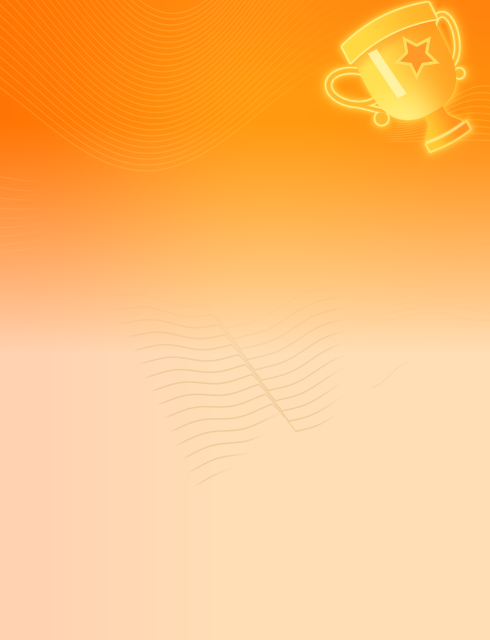
Reproduce this background procedurally as a Shadertoy shader.

```glsl
// Warm orange-to-cream backdrop with fine wave lines and a tilted golden cup.
// Bands are loops over shifted curves; the cup is a union of distance shapes.
// Space: y runs down from the top edge, and the canvas is 7.68 units high.

float px; // size of one pixel in canvas units

float cover(float d) { return clamp(0.5 - d / px, 0.0, 1.0); }

float hairline(float d, float w) { return 1.0 - smoothstep(0.0, w + px, abs(d)); }

float capsule(vec2 p, vec2 a, vec2 b, float r) {
    vec2 ab = b - a;
    return length(p - a - ab * clamp(dot(p - a, ab) / dot(ab, ab), 0.0, 1.0)) - r;
}

float ring(vec2 p, vec2 radii, float angle, float halfWidth) {
    float c = cos(angle), s = sin(angle);
    vec2 q = vec2(c * p.x + s * p.y, c * p.y - s * p.x);
    float k = length(q / radii);
    return abs(k - 1.0) * k / max(length(q / (radii * radii)), 0.01) - halfWidth;
}

float star(vec2 p, float r) {
    float sector = 1.2566371;
    float a = mod(atan(p.x, p.y) + sector * 0.5, sector) - sector * 0.5;
    return dot(length(p) * vec2(cos(a), abs(sin(a))) - vec2(r, 0.0), vec2(0.443, 0.896));
}

vec3 backdrop(vec2 p) {
    float warm = smoothstep(0.0, 3.2, p.x);
    float right = smoothstep(3.4, 5.8, p.x);
    vec3 top = mix(vec3(1.0, 0.46, 0.02), vec3(1.0, 0.60, 0.06), warm);
    top = mix(top, vec3(1.0, 0.555, 0.05), right);
    top.g -= 0.04 * warm * (1.0 - smoothstep(0.0, 1.2, p.y));
    vec3 cream = mix(vec3(1.0, 0.825, 0.695), vec3(1.0, 0.87, 0.71), warm);
    float fade = pow(clamp((p.y - 1.45) / 2.8, 0.0, 1.0), 1.1);
    return mix(top, cream, fade);
}

vec3 addWaves(vec3 col, vec2 p) {
    // Broad swags across the upper left
    float swag = 0.0, faint = 0.0;
    for (int i = 0; i < 28; i++) {
        float k = float(i);
        float y = 1.35 - 0.1 * k + (0.7 + 0.03 * k) * cos((p.x - 1.75 - 0.012 * k) * 1.15);
        swag = max(swag, hairline(p.y - y, 0.005));
    }
    swag *= 1.0 - smoothstep(2.8, 4.4, p.x);
    // Fan of lines behind the cup, and faint ripples at both sides
    for (int i = 0; i < 9; i++) {
        float k = float(i);
        float y = 1.25 + 0.055 * k + 0.22 * sin((p.x - 4.5) * 3.2 + 0.5 + 0.08 * k) * (1.0 - 0.12 * k);
        swag = max(swag, hairline(p.y - y, 0.004) * smoothstep(4.5, 4.8, p.x));
        float left = 2.12 + 0.11 * k + 0.06 * sin(p.x * 3.0 + k * 0.3);
        faint = max(faint, hairline(p.y - left, 0.004) * (1.0 - smoothstep(0.1, 0.7, p.x)));
        float side = 3.0 + 0.1 * k + 0.05 * sin(p.x * 5.0 + k * 0.5);
        faint = max(faint, hairline(p.y - side, 0.004) * smoothstep(4.0, 4.8, p.x));
    }
    col = mix(col, vec3(1.0, 0.78, 0.38), 0.27 * swag);
    col = mix(col, vec3(1.0, 0.75, 0.48), 0.2 * faint);

    // Folded terrain in the centre
    float fold = 0.0;
    for (int i = 0; i < 15; i++) {
        float k = float(i);
        float start = 1.25 + 0.075 * k;
        float crest = 2.45 + 0.082 * k;
        float finish = k < 11.0 ? 4.3 - 0.015 * k : 3.45 - 0.2 * (k - 11.0);
        float along = min(p.x, crest) - start;
        float y = 3.52 + 0.165 * k - along * (0.035 * k - 0.12)
                + 0.035 * sin(p.x * 6.5 - k * 0.45)
                + 1.1 * clamp(p.x - crest, 0.0, 0.28)
                - 0.45 * max(p.x - crest - 0.28, 0.0);
        float ends = smoothstep(start, start + 0.15, p.x) * (1.0 - smoothstep(finish - 0.4, finish, p.x));
        fold = max(fold, hairline(p.y - y, 0.006) * ends * smoothstep(-3.0, 7.0, k));
    }
    float wisp = 4.5 - 0.16 * sin((p.x - 4.68) * 6.0);
    fold = max(fold, 0.5 * hairline(p.y - wisp, 0.005) * smoothstep(4.4, 4.5, p.x) * (1.0 - smoothstep(4.7, 4.95, p.x)));
    return mix(col, vec3(0.87, 0.71, 0.47), 0.45 * fold);
}

vec3 addCup(vec3 col, vec2 p) {
    // Cup frame: u across the rim, v down the axis
    vec2 d = p - vec2(4.65, 0.41);
    float u = dot(d, vec2(0.89, -0.454)) - 0.03, v = dot(d, vec2(0.454, 0.89));
    float bent = v - 0.28 * u * u;
    vec2 rimBox = abs(vec2(u, bent + 0.1)) - vec2(0.57, 0.10);
    float rim = length(max(rimBox, 0.0)) + min(max(rimBox.x, rimBox.y), 0.0) - 0.03;
    float bowl = pow(pow(abs(u) / 0.54, 2.6) + pow(max(v - 0.4, 0.0) / 0.68, 2.6), 1.0 / 2.6) - 1.0;
    bowl = max(bowl * 0.54, -v - 0.02);
    float stem = max(abs(u - 0.05) - 0.12 - 0.15 * smoothstep(1.15, 1.4, v), abs(v - 1.24) - 0.2);
    vec2 footBox = abs(vec2(u - 0.06, v + 0.3 * u * u - 1.45)) - vec2(0.27, 0.045);
    float foot = length(max(footBox, 0.0)) + min(max(footBox.x, footBox.y), 0.0) - 0.02;
    stem = min(stem, foot);
    float handles = ring(p - vec2(4.26, 1.05), vec2(0.32, 0.20), 0.15, 0.045);
    handles = min(handles, capsule(p, vec2(4.30, 1.26), vec2(4.62, 1.34), 0.04));
    handles = min(handles, length(p - vec2(4.58, 1.42)) - 0.095);
    handles = min(handles, ring(p - vec2(5.34, 0.48), vec2(0.14, 0.31), -0.15, 0.04));
    handles = min(handles, length(p - vec2(5.51, 0.88)) - 0.075);

    // Halo, then parts from back to front
    float outline = min(min(rim, bowl), min(stem, handles));
    col = mix(col, vec3(1.0, 0.86, 0.30), 0.75 * exp(-max(outline, 0.0) * 24.0));
    vec3 pale = vec3(1.0, 0.96, 0.58), gold = vec3(1.0, 0.79, 0.20), amber = vec3(1.0, 0.58, 0.12);
    col = mix(col, mix(pale, mix(gold, amber, 0.35), smoothstep(0.0, 0.035, -handles)), cover(handles));
    vec3 stemTone = mix(gold, amber, smoothstep(-0.15, 0.25, u));
    stemTone = mix(stemTone, pale, 0.8 * (1.0 - smoothstep(0.0, 0.035, abs(foot))));
    col = mix(col, stemTone, cover(stem));

    // Bowl with a bright stripe and a raised star
    vec3 tone = mix(vec3(1.0, 0.88, 0.32), vec3(1.0, 0.64, 0.14), smoothstep(-0.4, 0.5, u));
    tone = mix(tone, pale, 0.65 * smoothstep(0.45, 1.05, v) * (1.0 - smoothstep(-0.3, 0.3, u)));
    tone = mix(tone, amber, 0.5 * (1.0 - smoothstep(0.02, 0.22, bent)));
    float stripe = abs(u + 0.30 - 0.12 * v) - 0.06;
    tone = mix(tone, vec3(1.0, 0.97, 0.72), 0.8 * cover(max(stripe, abs(v - 0.42) - 0.32)));
    float badge = star(p - vec2(5.0, 0.67), 0.29);
    tone = mix(tone, vec3(1.0, 0.86, 0.36), cover(badge));
    tone = mix(tone, vec3(1.0, 0.60, 0.16), cover(badge + 0.035));
    col = mix(col, tone, cover(bowl));
    vec3 band = mix(vec3(1.0, 0.85, 0.26), vec3(1.0, 0.70, 0.16), smoothstep(-0.4, 0.6, u));
    band = mix(pale, band, smoothstep(0.0, 0.035, -rim));
    return mix(col, band, cover(rim));
}

void mainImage(out vec4 fragColor, in vec2 fragCoord) {
    px = 7.68 / iResolution.y;
    vec2 p = vec2(fragCoord.x, iResolution.y - fragCoord.y) * px;
    fragColor = vec4(addCup(addWaves(backdrop(p), p), p), 1.0);
}
```
